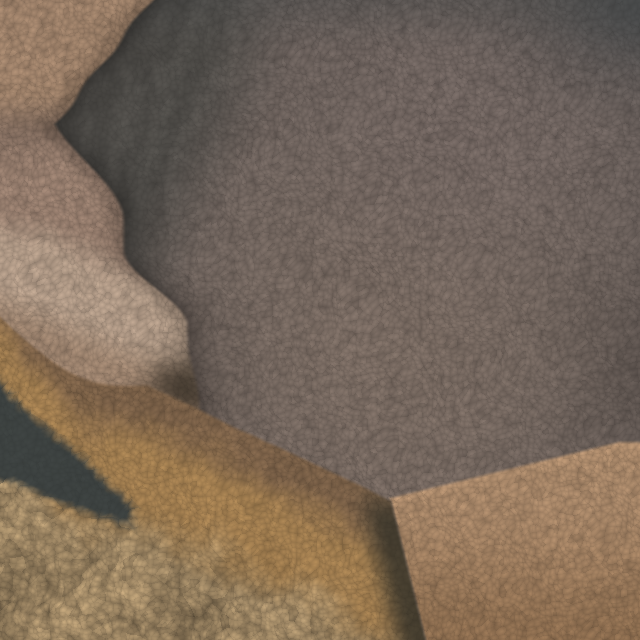
Write a WebGL 1 fragment shader that draws this texture.

```glsl
precision highp float;
// Weathered sandstone boulders around a shaded, speckled hollow.
uniform vec2 u_resolution;

const float EDGE = 0.004;

float fall(float a, float b, float x) {
  return 1.0 - smoothstep(a, b, x);
}

// Soft coverage of the region where the signed distance is negative
float cover(float d, float softness) {
  return fall(-softness, softness, d);
}

float blob(vec2 p, vec2 center, vec2 radius) {
  vec2 q = (p - center) / radius;
  return exp(-dot(q, q));
}

vec2 hash2(vec2 p) {
  vec3 q = fract(p.xyx * vec3(0.1031, 0.1030, 0.0973));
  q += dot(q, q.yzx + 33.33);
  return fract((q.xx + q.yz) * q.zy);
}

// Cellular grain: a centred mix of point distance and a tone for each cell
float grain(vec2 p) {
  vec2 cell = floor(p);
  float nearest = 4.0;
  float tone = 0.0;
  for (int j = -1; j <= 1; j++) {
    for (int i = -1; i <= 1; i++) {
      vec2 id = cell + vec2(float(i), float(j));
      vec2 h = hash2(id);
      vec2 offset = id + h - p;
      float d = dot(offset, offset);
      if (d < nearest) {
        nearest = d;
        tone = fract(h.x * 7.0 + h.y * 13.0);
      }
    }
  }
  return 0.45 - sqrt(nearest) + 0.6 * (tone - 0.5);
}

// Layered sines for slow stains and wavering edges
float waves(vec2 p) {
  float sum = 0.0;
  float amp = 0.5;
  for (int i = 0; i < 4; i++) {
    sum += amp * sin(p.x + 1.3 * sin(p.y)) * cos(p.y + 0.7 * sin(p.x));
    p = mat2(1.5, 1.1, -1.1, 1.5) * p + 1.7;
    amp *= 0.6;
  }
  return sum;
}

// Right-hand outline of the two left boulders
float upperEdge(float y) {
  return 0.085 + 0.78 * (y - 0.805) + 0.004 * sin(y * 70.0);
}

float middleEdge(float y) {
  return 0.075 + 0.118 * fall(0.655, 0.84, y)
       + 0.1 * fall(0.49, 0.61, y) + 0.018 * fall(0.37, 0.47, y);
}

float lowerTop(float x) {
  float dip = sin(3.1416 * clamp(x / 0.23, 0.0, 1.0));
  return 0.505 - 0.47 * x - 0.035 * dip;
}

vec3 hollowColor(vec2 p, float leftGap, float stain) {
  vec3 c = mix(vec3(0.375, 0.345, 0.335), vec3(0.46, 0.405, 0.37),
               blob(p, vec2(0.6, 0.43), vec2(0.46, 0.48)));
  c = mix(c, vec3(0.45, 0.40, 0.385), 0.5 * blob(p, vec2(0.73, 0.79), vec2(0.25, 0.2)));
  float flank = fall(0.12, 0.30, p.x - 0.19 * smoothstep(0.45, 1.0, p.y));
  c = mix(c, vec3(0.285, 0.28, 0.265), 0.85 * flank);
  c = mix(c, vec3(0.23, 0.25, 0.26), 0.9 * blob(p, vec2(1.03, 1.02), vec2(0.18, 0.12)));
  c = mix(c, vec3(0.30, 0.30, 0.295), 0.55 * smoothstep(0.91, 1.03, p.y));
  c *= 1.0 - 0.12 * blob(p, vec2(1.0, 0.42), vec2(0.12, 0.16));
  // Curved bands sweep down the shaded flank
  float radius = length((p - vec2(0.9, 0.48)) * vec2(1.0, 0.75));
  c *= 1.0 + 0.045 * sin(radius * 110.0 + 4.0 * stain) * flank;
  return c * (1.0 - 0.3 * exp(-max(leftGap, 0.0) * 38.0));
}

vec3 leftColor(vec2 p, float gap, float stain) {
  vec3 c = mix(vec3(0.57, 0.475, 0.415), vec3(0.60, 0.49, 0.40), smoothstep(0.78, 0.86, p.y));
  float ridge = p.y + 0.42 * p.x;
  c = mix(c, vec3(0.68, 0.595, 0.52), 0.9 * fall(0.62, 0.69, ridge + 0.02 * stain));
  c = mix(c, vec3(0.56, 0.46, 0.38), 0.75 * fall(0.49, 0.57, ridge));
  c *= 1.0 - 0.14 * blob(p, vec2(0.04, 0.80), vec2(0.1, 0.035));
  c *= 1.0 - 0.18 * smoothstep(-0.035, 0.0, gap);
  return mix(c, vec3(0.25, 0.215, 0.175), 0.9 * blob(p, vec2(0.285, 0.395), vec2(0.055, 0.045)));
}

vec3 lowerColor(vec2 p, float sideGap, float stain, float coarse) {
  float depth = lowerTop(p.x) - p.y;
  vec3 c = mix(vec3(0.47, 0.37, 0.275), vec3(0.61, 0.475, 0.30),
               smoothstep(0.02, 0.12, depth + 0.03 * stain + 0.05 * fall(0.0, 0.18, p.x)));
  float bed = smoothstep(0.17, 0.27, depth + 0.04 * stain);
  c = mix(c, vec3(0.57, 0.485, 0.36) * (1.0 + 0.16 * stain + 0.22 * coarse), bed);
  // Dark pocket, tapering toward its right end
  float pocket = max((p.y - 0.40 + 0.94 * p.x) * 0.73, 0.25 - 0.36 * p.x - p.y);
  pocket = max(pocket, p.x - 0.208) + 0.009 * stain + 0.008 * coarse;
  c = mix(c, vec3(0.235, 0.255, 0.25), cover(pocket, 0.012));
  return mix(c, vec3(0.235, 0.215, 0.17), 0.9 * fall(0.015, 0.075, sideGap) * fall(0.18, 0.26, p.y));
}

void main() {
  vec2 p = gl_FragCoord.xy / u_resolution;
  float stain = waves(p * 18.0 + 2.0);
  float fine = grain(p * 125.0 + 1.5 * stain);
  float coarse = grain(p * 58.0 + vec2(stain, -stain));

  // Signed boundaries of the boulders
  float upper = (p.x - upperEdge(p.y)) * 0.79;
  float middle = (p.x - middleEdge(p.y)) * 0.8;
  float left = min(upper, middle);
  float sideGap = 0.61 + 0.25 * (0.22 - p.y) - p.x;
  float lower = max((p.y - lowerTop(p.x)) * 0.9 + 0.002 * stain, -sideGap);
  float rightTop = min(0.222 + 0.245 * (p.x - 0.612), 0.309);
  float right = max(p.y - rightTop, sideGap);

  // Paint from the hollow forward
  vec3 color = hollowColor(p, left, stain);
  color = mix(color, leftColor(p, left, stain), cover(left, EDGE));
  vec3 rightTone = mix(vec3(0.535, 0.415, 0.30), vec3(0.635, 0.51, 0.395),
                       smoothstep(-0.02, 0.24, p.y));
  rightTone *= 1.0 + 0.08 * fall(0.0, 0.02, rightTop - p.y);
  color = mix(color, rightTone, cover(right, EDGE));
  color = mix(color, lowerColor(p, sideGap, stain, coarse), cover(lower, EDGE));

  // Mineral speckle, quieter in deep shade
  float light = smoothstep(0.2, 0.42, color.r);
  color *= 1.0 + mix(0.08, 0.19, light) * fine + 0.07 * coarse * light + 0.025 * stain;
  gl_FragColor = vec4(clamp(color, 0.0, 1.0), 1.0);
}
```
